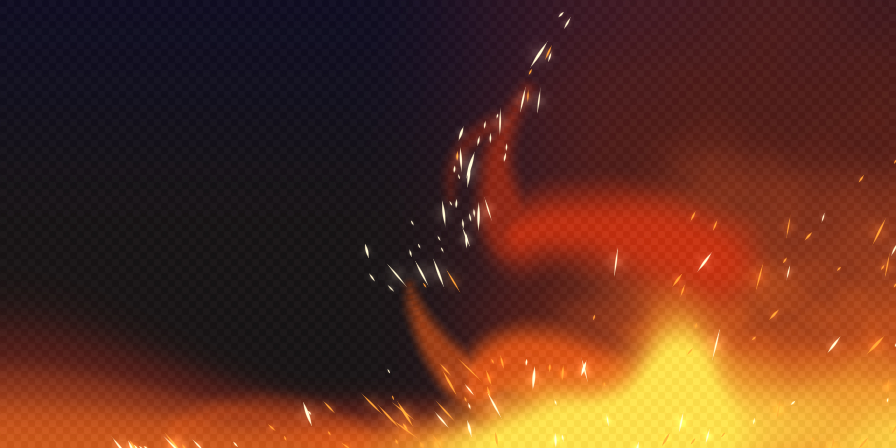
Reproduce this background procedurally as a Shadertoy shader.

```glsl
// Fire with curling flames and flying sparks over a dark checkered backdrop.
#define CHECKS 64.0
#define CHECK_GAIN 0.022
#define WARP 0.035
#define ARC_SPARKS 46
#define FIELD_SPARKS 100
#define NIGHT vec3(0.07, 0.06, 0.14)
#define SOOT vec3(0.10, 0.085, 0.09)
#define PLUM vec3(0.23, 0.10, 0.16)
#define EMBER vec3(0.80, 0.20, 0.07)
#define ORANGE vec3(0.94, 0.36, 0.09)
#define SPARK_HOT vec3(1.0, 0.95, 0.80)
#define SPARK_WARM vec3(1.0, 0.62, 0.20)

float hash(vec2 p) {
    return fract(sin(dot(p, vec2(127.1, 311.7))) * 43758.5453);
}

float noise(vec2 p) {
    vec2 i = floor(p), f = fract(p);
    f = f * f * (3.0 - 2.0 * f);
    return mix(mix(hash(i), hash(i + vec2(1, 0)), f.x),
               mix(hash(i + vec2(0, 1)), hash(i + vec2(1, 1)), f.x), f.y);
}

float fbm(vec2 p) {
    float sum = 0.0, gain = 0.5;
    for (int i = 0; i < 4; i++) {
        sum += gain * noise(p);
        p = p * 2.03 + 7.1;
        gain *= 0.5;
    }
    return sum;
}

// Soft tongue along a quadratic curve, its radius running from r.x to r.y
float tongue(vec2 p, vec2 a, vec2 b, vec2 c, vec2 r, float soft) {
    float d = 1e3;
    for (int i = 0; i <= 24; i++) {
        float t = float(i) / 24.0;
        vec2 q = mix(mix(a, b, t), mix(b, c, t), t);
        d = min(d, length(p - q) - mix(r.x, r.y, t));
    }
    return smoothstep(soft, -soft, d);
}

float blob(vec2 p, vec2 center, vec2 size) {
    vec2 q = (p - center) / size;
    return exp(-dot(q, q));
}

// Temperature to colour, laid over the backdrop
vec3 heatColor(vec3 back, float h) {
    vec3 c = mix(back, vec3(0.32, 0.12, 0.10), smoothstep(0.0, 0.28, h));
    c = mix(c, vec3(0.54, 0.21, 0.11), smoothstep(0.24, 0.46, h));
    c = mix(c, vec3(0.78, 0.33, 0.11), smoothstep(0.42, 0.64, h));
    c = mix(c, vec3(0.93, 0.59, 0.18), smoothstep(0.60, 0.82, h));
    return mix(c, vec3(1.0, 0.88, 0.30), smoothstep(0.78, 1.12, h));
}

// Lens-shaped streak, tilted clockwise from the vertical
float streak(vec2 p, float tilt, float halfLength, float width) {
    float s = sin(tilt), c = cos(tilt), px = 0.8 / iResolution.y;
    vec2 q = vec2(c * p.x - s * p.y, s * p.x + c * p.y);
    float along = q.y / halfLength;
    return smoothstep(px, -px, abs(q.x) - width * (1.0 - along * along));
}

vec3 addSparks(vec3 col, vec2 p) {
    for (int i = 0; i < ARC_SPARKS + FIELD_SPARKS; i++) {
        float n = float(i);
        vec2 u = vec2(hash(vec2(n, 1.3)), hash(vec2(n, 5.7)));
        float v = hash(vec2(n, 9.1)), size = hash(vec2(n, 3.9));
        bool arc = i < ARC_SPARKS;
        // Rising arc on the left, wide scatter above the fire
        vec2 arcPos = vec2(mix(1.27, 0.88, u.x) + 0.22 * (u.y - 0.4) * u.x,
                           mix(0.95, 0.36, u.x) + 0.10 * (v - 0.5));
        vec2 fieldPos = vec2(2.0 - 1.75 * pow(u.x, 1.6),
                             0.65 * pow(u.y, 1.4) * smoothstep(2.0, 0.6, 2.0 * u.x));
        vec2 pos = arc ? arcPos : fieldPos;
        float tilt = mix(-0.65, 0.5, smoothstep(0.8, 1.7, pos.x + 0.5 * pos.y - 0.1))
                   + 0.7 * (v - 0.5);
        float len = mix(0.005, 0.032, size * size);
        float width = mix(0.0012, 0.0036, v * size);
        vec3 tint = mix(SPARK_WARM, SPARK_HOT, step(arc ? 0.25 : 0.62, hash(vec2(n, 7.7))));
        col = mix(col, tint, 0.95 * streak(p - pos, tilt, len, width));
        col += 0.12 * tint * blob(p, pos, vec2(len * 0.7));
    }
    return col;
}

void mainImage(out vec4 fragColor, in vec2 fragCoord) {
    vec2 p = fragCoord / iResolution.y;
    p.x *= 2.0 * iResolution.y / iResolution.x;
    float smoke = fbm(p * vec2(4.0, 5.0) + 3.0) - 0.47;
    vec2 w = p + WARP * (vec2(fbm(p * 5.0), fbm(p * 5.0 + 19.0)) - 0.47);

    // Backdrop
    vec3 back = mix(SOOT, NIGHT, smoothstep(0.45, 1.0, p.y));
    back = mix(back, PLUM, smoothstep(0.75, 1.45, p.x) * (1.0 - 0.3 * smoothstep(1.7, 2.0, p.x)));

    // Heat of the fire bed, low on the left and tall on the right
    float rise = mix(0.23, 0.09, smoothstep(0.0, 0.75, p.x));
    float low = 0.64 * exp(-pow(p.y / rise, 2.0));
    float tall = 1.02 * exp(-p.y / 0.52) * smoothstep(0.8, 1.65, p.x) * (1.0 + 0.6 * smoke);
    float heat = max(low, tall);
    vec3 col = heatColor(back, heat);

    // Red upper flame with its curl
    float red = tongue(w, vec2(1.17, 0.80), vec2(1.05, 0.60), vec2(1.16, 0.47), vec2(0.004, 0.07), 0.03);
    red = max(0.65 * red, tongue(w, vec2(1.17, 0.47), vec2(1.36, 0.53), vec2(1.58, 0.42), vec2(0.06, 0.09), 0.065));
    red = max(red, 0.45 * tongue(w, vec2(1.11, 0.72), vec2(0.99, 0.67), vec2(1.0, 0.56), vec2(0.02, 0.004), 0.025));
    col = mix(col, EMBER, 0.9 * red);

    // Orange lower flame and the small one at the left
    float lobe = tongue(w, vec2(0.92, 0.36), vec2(0.95, 0.20), vec2(1.12, 0.10), vec2(0.002, 0.07), 0.022);
    lobe = max(0.7 * lobe, tongue(w, vec2(1.07, 0.13), vec2(1.15, 0.25), vec2(1.36, 0.08), vec2(0.05, 0.12), 0.04));
    lobe = max(lobe, 0.4 * tongue(w, vec2(0.40, 0.05), vec2(0.60, 0.13), vec2(0.78, 0.0), vec2(0.015, 0.05), 0.03));
    col = mix(col, ORANGE, 0.85 * lobe);

    // Yellow core, column and right-hand glow
    float core = 1.1 * blob(w, vec2(1.36, 0.02), vec2(0.33, 0.15))
               + 0.75 * blob(w, vec2(1.51, 0.17), vec2(0.10, 0.19))
               + 0.5 * blob(w, vec2(1.85, 0.06), vec2(0.25, 0.17))
               + 0.4 * blob(w, vec2(1.0, -0.02), vec2(0.3, 0.07));
    col = mix(col, heatColor(col, 0.6 + 0.55 * core), smoothstep(0.1, 0.9, core));

    // Faint checks
    vec2 wave = sin(3.14159 * CHECKS * p);
    col += CHECK_GAIN * (smoothstep(-0.25, 0.25, wave.x * wave.y) - 0.5) * (1.0 + col.r);

    fragColor = vec4(clamp(addSparks(col, p), 0.0, 1.0), 1.0);
}
```
